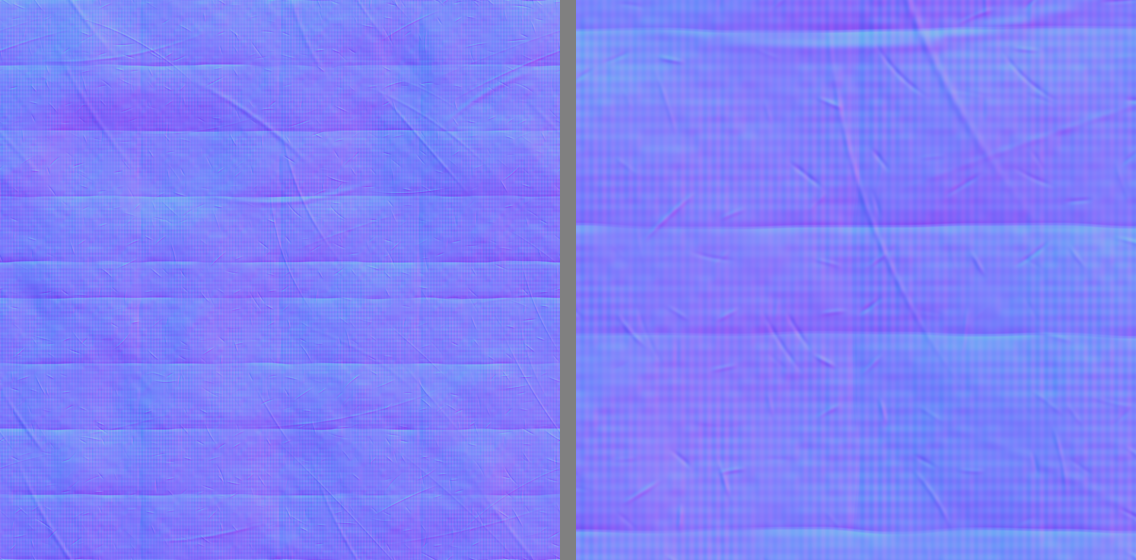
Left, the full canvas; right, a detail of the centre.
Write a WebGL 1 fragment shader that draws this texture map.

```glsl
precision highp float;
uniform vec2 u_resolution;

#define COLUMNS 4.0
#define ROWS_PER_HALF 4.0
#define BAND_HALF 0.0325
#define THREADS vec2(192.0, 144.0)
#define WEAVE_TILT vec2(0.075, 0.045)
#define PUFF 0.10
#define FOLD_TILT 0.26
#define FOLD_WIDTH 0.0045
#define CREASES 40
#define CREASE_TILT 0.30
#define DENT_TILT 0.27
#define BILLOW 0.017

float hash(vec2 p) {
  return fract(sin(dot(p, vec2(127.1, 311.7))) * 43758.5453);
}

// Value noise that wraps after the given number of cells
float tileNoise(vec2 uv, vec2 cells) {
  vec2 p = uv * cells;
  vec2 i = floor(p), f = p - i;
  f = f * f * f * (f * (f * 6.0 - 15.0) + 10.0);
  vec2 a = mod(i, cells), b = mod(i + 1.0, cells);
  return mix(mix(hash(a), hash(vec2(b.x, a.y)), f.x),
             mix(hash(vec2(a.x, b.y)), hash(b), f.x), f.y);
}

// Tapered, slightly bent ridge through the origin
float ridge(vec2 p, float angle, float halfLength, float width, float bend) {
  vec2 dir = vec2(cos(angle), sin(angle));
  float along = dot(p, dir);
  float across = dot(p, vec2(-dir.y, dir.x)) + bend * along * along;
  float taper = 1.0 - smoothstep(0.2, 1.0, abs(along) / halfLength);
  return width * taper * exp(-across * across / (width * width));
}

// Long creases: most fall steeply to the right, the rest rise gently
float longCreases(vec2 uv) {
  float h = 0.0;
  for (int i = 0; i < CREASES; i++) {
    float id = float(i) + 1.0;
    vec2 center = vec2(hash(vec2(id, 1.3)), hash(vec2(id, 7.9)));
    float pick = hash(vec2(id, 3.1)), spread = hash(vec2(id, 5.7)) - 0.5;
    float angle = pick < 0.65 ? -0.85 + 0.8 * spread : 0.3 + 0.5 * spread;
    float halfLength = mix(0.06, 0.24, hash(vec2(id, 9.2)));
    float width = mix(0.0016, 0.0055, pow(hash(vec2(id, 4.4)), 2.0));
    float strength = mix(0.3, 1.0, hash(vec2(id, 8.6)));
    vec2 p = fract(uv - center + 0.5) - 0.5;
    h += strength * ridge(p, angle, halfLength, width, 2.5 * spread);
  }
  return CREASE_TILT * h;
}

// Short random dents, at most one per grid cell
float dents(vec2 uv, float cells, float seed) {
  vec2 g = fract(uv + seed * 0.013) * cells;
  vec2 id = floor(g) + seed;
  vec2 offset = vec2(hash(id + 2.1), hash(id + 6.3)) - 0.5;
  vec2 p = (fract(g) - 0.5 - 0.35 * offset) / cells;
  float angle = 2.6 * (hash(id + 4.7) - 0.68);
  float strength = smoothstep(0.3, 1.0, hash(id + 8.8));
  float sgn = hash(id + 1.9) < 0.4 ? -1.0 : 1.0;
  return sgn * strength * ridge(p, angle, 0.33 / cells, 0.0016, 12.0 * offset.x);
}

float sheetHeight(vec2 uv) {
  vec2 warped = uv + 0.03 * (tileNoise(uv, vec2(6.0)) - 0.5);
  float h = BILLOW * tileNoise(warped, vec2(6.0, 7.0));
  h += 0.35 * BILLOW * tileNoise(warped, vec2(14.0, 12.0));
  h += 0.0011 * tileNoise(warped, vec2(41.0, 47.0));
  h += 0.0005 * tileNoise(uv, vec2(117.0, 103.0));
  h += DENT_TILT * (dents(uv, 13.0, 3.0) + dents(uv, 21.0, 17.0) + dents(uv, 33.0, 41.0));
  return h + longCreases(uv);
}

// Tilt across one panel: t runs -1..1 between its two folds
float panelTilt(float t, float halfSize, float puff, float wear) {
  float edge = (1.0 - abs(t)) * halfSize;
  float broad = puff * (0.35 * t + 0.75 * t * t * t);
  float sharp = sign(t) * FOLD_TILT * wear * exp(-edge / FOLD_WIDTH);
  return (broad + sharp) * smoothstep(0.0, 0.0015, edge);
}

// Fold grid: even columns, even rows either side of a narrow middle band
vec2 foldTilt(vec2 uv) {
  vec2 wobble = vec2(tileNoise(uv, vec2(4.0, 23.0)), tileNoise(uv, vec2(21.0, 9.0))) - 0.5;
  vec2 p = uv + 0.0035 * wobble;
  float wearX = smoothstep(0.2, 0.9, tileNoise(uv, vec2(8.0, 27.0)));
  float wearY = smoothstep(0.25, 0.9, tileNoise(uv + 0.37, vec2(23.0, 18.0)));
  float puffY = PUFF * (0.35 + 1.3 * tileNoise(uv + 0.61, vec2(9.0, 10.0)));
  float tx = fract(p.x * COLUMNS) * 2.0 - 1.0;

  float y = p.y - 0.5;
  float rowSize = (0.5 - BAND_HALF) / ROWS_PER_HALF;
  float inRow = fract((abs(y) - BAND_HALF) / rowSize) * 2.0 - 1.0;
  bool inBand = abs(y) < BAND_HALF;
  float ty = inBand ? y / BAND_HALF : inRow * sign(y);
  float halfSize = inBand ? BAND_HALF : 0.5 * rowSize;

  return vec2(panelTilt(tx, 0.5 / COLUMNS, 0.15 * PUFF, 0.1 + 0.6 * wearX),
              panelTilt(ty, halfSize, puffY, 0.1 + 0.9 * wearY));
}

// Woven threads with uneven tension
vec2 weaveTilt(vec2 uv) {
  vec2 g = uv * THREADS;
  vec2 thread = floor(g);
  vec2 strength = 0.75 + 0.5 * vec2(hash(vec2(thread.x, 2.0)), hash(vec2(5.0, thread.y)));
  float patchy = 0.5 + tileNoise(uv, vec2(31.0, 27.0));
  return WEAVE_TILT * patchy * strength * sin(6.28318 * g);
}

void main() {
  vec2 uv = gl_FragCoord.xy / u_resolution;
  float e = 0.0008;
  float h = sheetHeight(uv);
  vec2 slope = vec2(sheetHeight(uv + vec2(e, 0.0)) - h,
                    sheetHeight(uv + vec2(0.0, e)) - h) / e;
  vec2 tilt = foldTilt(uv) + weaveTilt(uv) - slope * vec2(0.75, 0.9);
  vec3 normal = normalize(vec3(tilt, 1.0));
  vec3 color = 0.5 + 0.5 * normal - vec3(0.004, 0.0, 0.013);
  gl_FragColor = vec4(color, 1.0);
}
```
